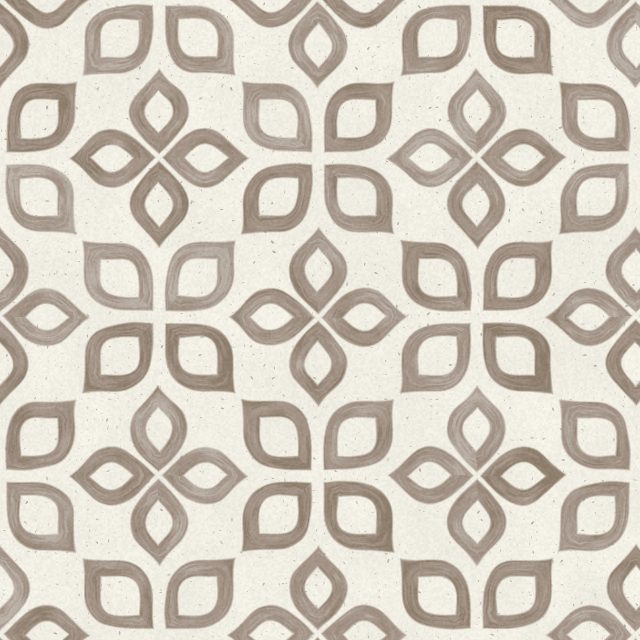
Reproduce this pattern procedurally as a Shadertoy shader.

```glsl
// Hand-painted tile: a checkerboard of four-petal flowers, upright and turned
// by 45 degrees. Each petal is an ogee sine profile with a pointed hole, filled
// with brush streaks that follow its ring, over a mottled and flecked glaze.

#define SPACING 0.2483               // distance between flower centres
#define CENTRE vec2(0.4965, 0.5050)  // middle upright flower
#define PETAL_WIDTH 0.34             // half width relative to petal length
#define EDGE_SOFTNESS 0.009
#define HAND_WOBBLE 0.013
#define FLECK_CHANCE 0.30
#define GLAZE vec3(0.945, 0.935, 0.895)
#define PAINT_DARK vec3(0.56, 0.495, 0.425)
#define PAINT_MID vec3(0.64, 0.58, 0.53)
#define PAINT_LIGHT vec3(0.73, 0.69, 0.65)

const float PI = 3.14159265;

float hash(vec2 p) {
    vec3 q = fract(p.xyx * vec3(0.1031, 0.1030, 0.0973));
    q += dot(q, q.yzx + 33.33);
    return fract((q.x + q.y) * q.z);
}

float noise(vec2 p) {
    vec2 i = floor(p), f = fract(p);
    f = f * f * (3.0 - 2.0 * f);
    return mix(mix(hash(i), hash(i + vec2(1, 0)), f.x),
               mix(hash(i + vec2(0, 1)), hash(i + vec2(1, 1)), f.x), f.y);
}

float fbm(vec2 p) {
    float sum = 0.0, amp = 0.5;
    for (int i = 0; i < 4; i++) {
        sum += amp * noise(p);
        p = p * 2.03 + 17.1;
        amp *= 0.5;
    }
    return sum / 0.9375;
}

// Approximate distance to a pointed leaf from x = 0 to 1; ogee pinches its far tip.
float leaf(vec2 p, float halfWidth, float ogee) {
    float x = clamp(p.x, 0.0, 1.0);
    float w = halfWidth * sin(PI * x) * (1.0 - ogee * smoothstep(0.65, 1.0, x));
    float slope = halfWidth * PI * cos(PI * x);
    float side = (abs(p.y) - w) / sqrt(1.0 + slope * slope);
    return max(side, abs(p.x - 0.5) - 0.5);
}

// Paint colour from the position around the ring and across it (0 hole, 1 rim).
vec3 brushPaint(float around, float across, float seed) {
    vec2 shift = vec2(seed * 61.0, seed * 137.0);
    float streak = noise(vec2(around * 1.6, across * 9.0) + shift);
    float fine = noise(vec2(around * 3.5, across * 21.0) + shift.yx);
    float load = noise(vec2(around * 0.9, across * 1.4) + shift + 40.0);
    float middle = 1.0 - abs(2.0 * across - 1.0);
    float tone = 0.44 * streak + 0.18 * fine + 0.40 * load;
    tone += 0.42 * (seed - 0.5) + 0.12 * middle - 0.10;
    vec3 c = mix(PAINT_DARK, PAINT_MID, smoothstep(0.05, 0.48, tone));
    return mix(c, PAINT_LIGHT, smoothstep(0.45, 0.92, tone));
}

// Blends the petal of one flower that lies nearest to p (relative to its site).
void paintFlower(inout vec3 col, vec2 p, vec2 site, float soft) {
    bool turned = mod(site.x + site.y, 2.0) > 0.5;
    if (turned) p = vec2(p.x + p.y, p.y - p.x) * sqrt(0.5);
    vec2 dir = abs(p.x) > abs(p.y) ? vec2(sign(p.x), 0) : vec2(0, sign(p.y));
    float start = turned ? 0.058 : 0.024;
    float len = turned ? 0.619 : 0.537;
    vec2 local = vec2(dot(p, dir) - start, dot(p, vec2(-dir.y, dir.x))) / len;

    // Hole: its near tip, length and half width, in petal lengths
    vec3 hole = turned ? vec3(0.20, 0.54, 0.205) : vec3(0.25, 0.51, 0.16);
    vec2 inner = vec2(local.x - hole.x, local.y) / hole.y;
    float rim = leaf(local, PETAL_WIDTH, 0.30) * len;
    float gap = leaf(inner, hole.z / hole.y, 0.12) * hole.y * len;

    float seed = hash(site * 7.3 + dir * 2.7 + 51.0);
    float across = clamp(gap / max(gap - rim, 0.001), 0.0, 1.0);
    float around = atan(local.y, local.x - 0.48) + PI;
    float mask = smoothstep(soft, -soft, max(rim, -gap));
    col = mix(col, brushPaint(around, across, seed), mask);
}

// Sparse elongated flecks, one at most in each grid cell.
float flecks(vec2 uv, float cells) {
    vec2 g = uv * cells, id = floor(g);
    vec2 d = fract(g) - 0.3 - 0.4 * vec2(hash(id + 3.1), hash(id + 8.7));
    float a = PI * hash(id + 14.2);
    d = mat2(cos(a), -sin(a), sin(a), cos(a)) * d;
    float size = mix(0.06, 0.20, pow(hash(id + 21.5), 2.0));
    float r = length(d * vec2(1.0, 2.0));
    float aa = max(0.05, cells / iResolution.y * 0.7);
    float present = step(hash(id + 31.9), FLECK_CHANCE * (0.4 + 1.2 * noise(uv * 6.0)));
    return present * smoothstep(size + aa, size - aa, r) * (0.35 + 0.65 * hash(id + 44.4));
}

void mainImage(out vec4 fragColor, in vec2 fragCoord) {
    vec2 uv = fragCoord / iResolution.y;
    float soft = max(EDGE_SOFTNESS, 0.8 / (iResolution.y * SPACING));

    // Glaze with faint clouding
    vec3 col = GLAZE + 0.035 * (fbm(uv * 14.0) - 0.5);

    // Flowers at the four surrounding lattice sites
    vec2 q = (uv - CENTRE) / SPACING;
    q += HAND_WOBBLE * (vec2(noise(q * 7.0 + 20.0), noise(q * 7.0 + 70.0)) - 0.5);
    for (int i = 0; i < 4; i++) {
        vec2 site = floor(q) + vec2(i & 1, i >> 1);
        paintFlower(col, q - site, site, soft);
    }

    // Flecks and fine grain
    float marks = max(flecks(uv, 62.0), 0.7 * flecks(uv + 5.3, 97.0));
    col = mix(col, vec3(0.57, 0.54, 0.50), 0.6 * marks);
    col += 0.045 * (noise(uv * 330.0) - 0.5);
    fragColor = vec4(col, 1.0);
}
```
